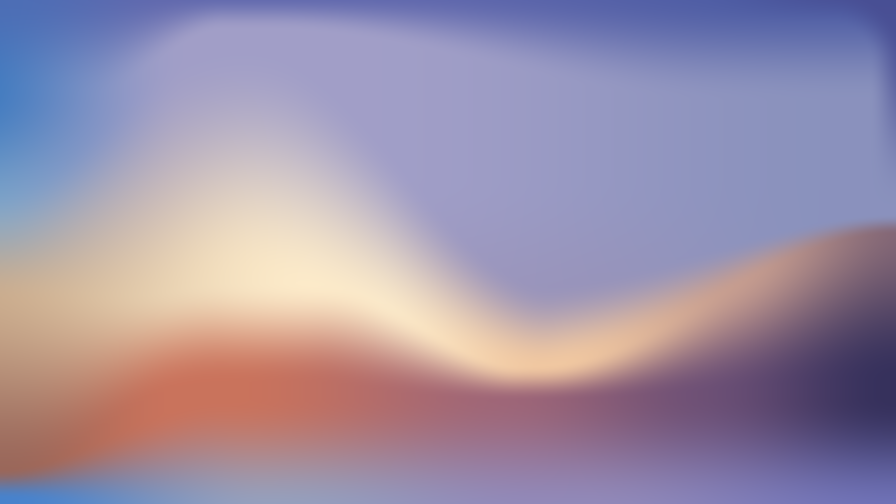
Give the GLSL for this background, as a Shadertoy shader.

```glsl
float ramp(float a, float b, float x) { return smoothstep(a, b, x); }

// Soft step of the given half width around an edge
float blend(float edge, float halfWidth, float x) {
    return smoothstep(edge - halfWidth, edge + halfWidth, x);
}

vec3 skyColor(float x, float depth, float aspect) {
    vec3 sky = mix(vec3(.63, .62, .78), vec3(.54, .57, .74), ramp(.4, .95, x));
    sky = mix(sky, vec3(.60, .56, .70), .6 * ramp(.35, .65, depth) * (1. - ramp(.65, .95, x)));

    // Blue glow on the left
    vec3 leftBlue = mix(vec3(.22, .47, .75), vec3(.50, .66, .79), ramp(.18, .46, depth));
    sky = mix(sky, leftBlue, 1. - ramp(-.06, .21, x));

    // Darker band along the top, crisp on the left and wide on the right
    float bandDepth = mix(.06, .20, ramp(.3, .8, x)) + .13 * (1. - ramp(.10, .25, x));
    vec3 bandColor = mix(vec3(.30, .43, .71), vec3(.38, .41, .68), ramp(0., .2, x));
    bandColor = mix(bandColor, vec3(.30, .36, .64), ramp(.4, .9, x));
    sky = mix(sky, bandColor, 1. - ramp(-.01, bandDepth, depth));

    // Rounded dark corner at the upper right
    vec2 corner = max(vec2((x - .93) * aspect, .12 - depth), 0.);
    float rim = ramp(.07, .14, length(corner)) * ramp(.78, .96, x);
    return mix(sky, vec3(.28, .30, .57), .85 * rim * (1. - ramp(.08, .42, depth)));
}

vec3 crestColor(float x) {
    vec3 crest = mix(vec3(.79, .67, .55), vec3(.99, .92, .79), ramp(-.05, .36, x));
    crest = mix(crest, vec3(.94, .78, .63), ramp(.42, .61, x));
    crest = mix(crest, vec3(.77, .61, .56), ramp(.62, .84, x));
    return mix(crest, vec3(.51, .40, .46), ramp(.82, 1.02, x));
}

vec3 valleyColor(float x) {
    vec3 valley = mix(vec3(.60, .40, .35), vec3(.79, .45, .36), ramp(0., .2, x));
    valley = mix(valley, vec3(.62, .40, .47), ramp(.25, .58, x));
    valley = mix(valley, vec3(.42, .31, .46), ramp(.55, .82, x));
    return mix(valley, vec3(.21, .19, .36), ramp(.78, 1., x));
}

vec3 floorColor(float x) {
    vec3 base = mix(vec3(.28, .51, .80), vec3(.58, .63, .75), ramp(0., .3, x));
    base = mix(base, vec3(.57, .54, .73), ramp(.3, .6, x));
    return mix(base, vec3(.44, .45, .72), ramp(.65, 1., x));
}

void mainImage(out vec4 fragColor, in vec2 fragCoord) {
    vec2 uv = fragCoord / iResolution.xy;
    float x = uv.x;
    float depth = 1. - uv.y;
    vec3 color = skyColor(x, depth, iResolution.x / iResolution.y);

    // Warm wave below the sky
    float crestEdge = .49 - .17 * ramp(0., .27, x) + .33 * ramp(.27, .62, x) - .205 * ramp(.58, 1., x);
    float crestWidth = .11 + .12 * ramp(0., .2, x) - .15 * ramp(.3, .62, x) - .06 * ramp(.6, 1., x);
    color = mix(color, crestColor(x), blend(crestEdge, crestWidth, depth));

    // Red to violet valley
    float valleyEdge = .76 - .10 * ramp(0., .25, x) + .10 * ramp(.35, .58, x) - .16 * ramp(.6, 1., x);
    float valleyWidth = .20 - .10 * ramp(0., .2, x) - .065 * ramp(.38, .58, x) + .12 * ramp(.6, 1., x);
    color = mix(color, valleyColor(x), blend(valleyEdge, valleyWidth, depth));

    // Cool haze at the bottom
    float hazeStart = mix(.93, .79, ramp(0., .25, x));
    color = mix(color, floorColor(x), ramp(hazeStart, 1.02 - .03 * (1. - ramp(0., .2, x)), depth));

    fragColor = vec4(color, 1.);
}
```
